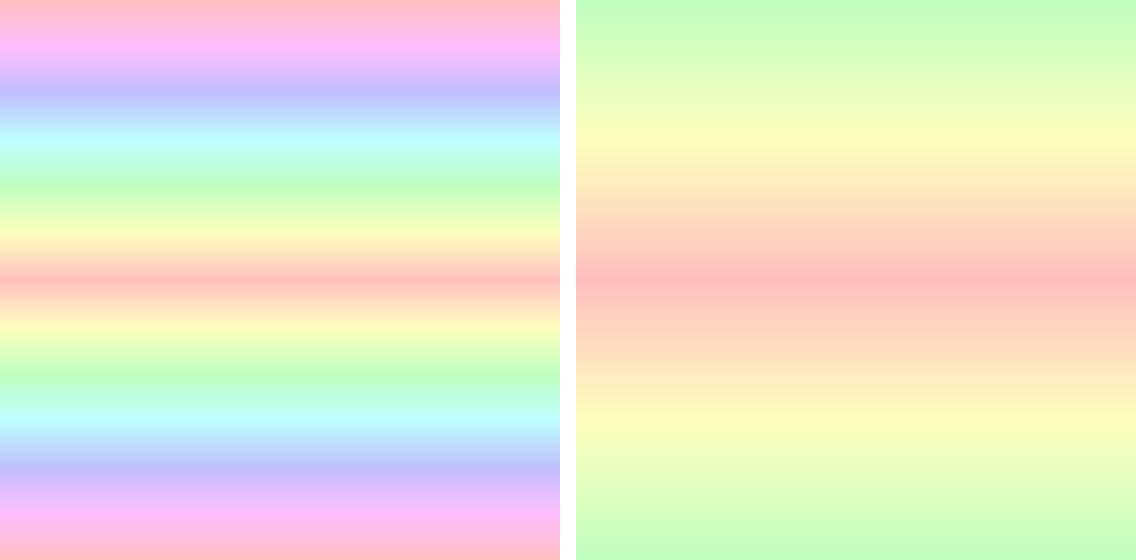
Left, the full canvas; right, a detail of the centre.
A WebGL 1 fragment shader for this background:

```glsl
precision highp float;

uniform vec2 u_resolution;

const float RAINBOWS = 1.0;     // mirrored rainbow pairs up the canvas
const float PASTEL_BASE = 0.75; // lowest channel value of the pastels

// Triangle wave: 1 at the ends of each period, 0 in its middle
float mirrorWave(float position, float repeats) {
  return abs(2.0 * fract(position * repeats) - 1.0);
}

// Fully saturated colour wheel: red, yellow, green, cyan, blue, magenta
vec3 hueColor(float hue) {
  vec3 wheel = abs(fract(hue + vec3(0.0, 2.0, 1.0) / 3.0) * 6.0 - 3.0);
  return clamp(wheel - 1.0, 0.0, 1.0);
}

// Lift a pure hue towards white
vec3 pastel(vec3 color, float base) {
  return mix(vec3(base), vec3(1.0), color);
}

void main() {
  vec2 uv = gl_FragCoord.xy / u_resolution;

  // Red in the middle, one full turn of the wheel to each edge
  float hue = mirrorWave(uv.y, RAINBOWS);
  gl_FragColor = vec4(pastel(hueColor(hue), PASTEL_BASE), 1.0);
}
```
